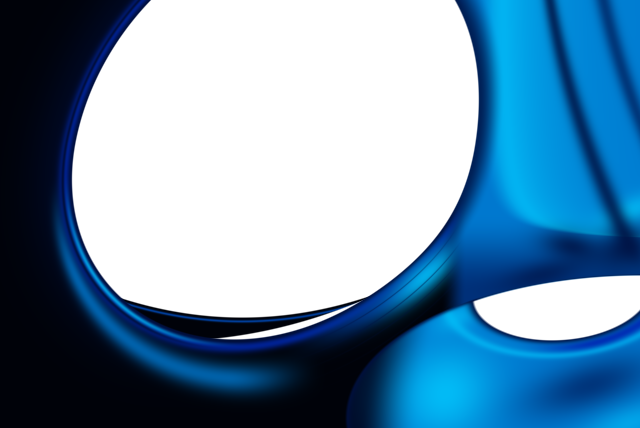
A Shadertoy shader for this background:

```glsl
// Glossy blue glass folds wrapping two white openings.

// Palette
const vec3 WHITE = vec3(1.0);
const vec3 INK   = vec3(0.0, 0.008, 0.035);
const vec3 NAVY  = vec3(0.0, 0.06, 0.25);
const vec3 ROYAL = vec3(0.0, 0.16, 0.70);
const vec3 DEEP  = vec3(0.0, 0.24, 0.60);
const vec3 AZURE = vec3(0.0, 0.47, 0.81);
const vec3 CYAN  = vec3(0.01, 0.76, 0.98);

// Layout, in units of the canvas height
const vec2 MAIN_CENTER = vec2(0.6416, 0.6729);
const float MAIN_WIDTH = 0.464;
const float MAIN_TOP = 0.508;
const float MAIN_BOTTOM = 0.466;
const float MAIN_SHEAR = 0.2025;
const vec2 FOLD_CENTER = vec2(1.5, 0.0234);
const vec2 FOLD_RADIUS = vec2(0.691, 0.336);
const vec2 SLOT_CENTER = vec2(1.3125, 0.3164);
const vec2 SLOT_RADIUS = vec2(0.207, 0.111);

float bell(float x, float width) {
    x /= width;
    return exp(-x * x);
}

// Soft rotated elliptical spot
float spot(vec2 p, vec2 center, vec2 radius, float angle) {
    float c = cos(angle), s = sin(angle);
    vec2 q = mat2(c, -s, s, c) * (p - center) / radius;
    return exp(-dot(q, q));
}

// Antialiased coverage of the region where d is negative
float fill(float d) {
    float w = 0.9 / iResolution.y;
    return 1.0 - smoothstep(-w, w, d);
}

// Main opening, normalized so that its outline has length one
vec2 mainSpace(vec2 p) {
    vec2 q = p - MAIN_CENTER;
    q.x -= MAIN_SHEAR * q.y;
    q /= vec2(MAIN_WIDTH, q.y > 0.0 ? MAIN_TOP : MAIN_BOTTOM);
    return q * (1.0 - 0.035 * spot(q, vec2(0.92, -0.38), vec2(0.4), 0.0));
}

// Dark shell on the left and below, with reflections following the rim
vec3 shell(vec2 p, float d, vec2 n) {
    float left = 1.0 - smoothstep(-0.6, 0.1, n.x);
    float low = 1.0 - smoothstep(-0.65, -0.15, n.y);
    float right = smoothstep(0.2, 0.75, n.x) * low;
    vec3 col = mix(INK, NAVY, 0.5 * left * bell(d, 0.1));
    float arc = 0.09 + 0.055 * n.x;
    float crescent = bell(d - arc, 0.36 * arc) * low * (1.0 - smoothstep(0.0, 0.4, n.x));
    col = mix(col, AZURE, 0.8 * crescent);
    col = mix(col, ROYAL, 0.8 * bell(d - 0.018, 0.013));
    col = mix(col, INK, 0.6 * left * bell(d - 0.021, 0.004));
    col = mix(col, CYAN, 0.75 * low * left * bell(d - 0.012, 0.005));
    // Bright sheet at the lower right of the rim
    col = mix(col, DEEP, right * bell(d - 0.035, 0.035));
    float sheet = spot(p, vec2(0.995, 0.355), vec2(0.1, 0.032), 0.72);
    col = mix(col, CYAN, 0.85 * sheet);
    float crease = bell(sin(105.0 * d + 3.0 * p.x), 0.22);
    col = mix(col, NAVY, 0.6 * right * crease * smoothstep(0.02, 0.04, d) * bell(d, 0.1));
    return mix(col, NAVY, 0.8 * bell(d, 0.006));
}

// Tall luminous sheet on the right
vec3 curtain(vec2 p, float d) {
    float t = 1.0 - p.y;
    vec3 col = mix(DEEP * 0.8, AZURE, smoothstep(0.32, 0.5, p.y));
    float bright = p.x - 1.14 - 0.0056 / max(p.y - 0.43, 0.004);
    col = mix(col, CYAN, smoothstep(-0.045, 0.035, bright) * exp(-max(bright, 0.0) / 0.13));
    col = mix(col, CYAN, 0.8 * spot(p, vec2(1.47, 0.505), vec2(0.08, 0.03), 0.4));
    // Two long shadows
    float shadeA = bell(p.x - 1.285 - 0.17 * t - 0.27 * t * t, 0.016 + 0.018 * t);
    float shadeB = bell(p.x - 1.41 - 0.22 * t - 0.3 * t * t, 0.02);
    col = mix(col, NAVY, 0.8 * shadeA * smoothstep(0.34, 0.46, p.y));
    col = mix(col, DEEP * 0.7, 0.85 * shadeB);
    // Folded shadows at the foot
    col = mix(col, NAVY, 0.8 * spot(p, vec2(1.335, 0.425), vec2(0.07, 0.035), -0.2));
    col = mix(col, NAVY, 0.8 * spot(p, vec2(1.46, 0.42), vec2(0.07, 0.05), 0.3));
    col = mix(col, NAVY, 0.6 * spot(p, vec2(1.27, 0.36), vec2(0.1, 0.03), 0.25));
    return mix(NAVY, col, 0.15 + 0.85 * smoothstep(0.0, 0.06, d));
}

// Rounded fold in front, lower right
vec3 frontFold(vec2 p, float depth, float slot) {
    vec3 col = mix(NAVY * 0.6, AZURE, smoothstep(0.84, 0.98, p.x - 0.15 * p.y));
    col = mix(col, CYAN, 0.9 * spot(p, vec2(1.04, 0.08), vec2(0.12, 0.11), 0.6));
    col = mix(col, CYAN, 0.6 * spot(p, vec2(1.07, 0.26), vec2(0.06, 0.03), 0.4));
    col = mix(col, DEEP * 0.75, 0.9 * spot(p, vec2(1.38, 0.1), vec2(0.15, 0.055), 0.3));
    col = mix(col, CYAN, 0.6 * spot(p, vec2(1.47, 0.01), vec2(0.12, 0.04), 0.3));
    col = mix(col, CYAN, 0.6 * bell(slot - 0.035, 0.008));
    col = mix(col, ROYAL, 0.9 * bell(slot - 0.018, 0.011) * smoothstep(1.2, 1.4, p.x));
    col = mix(col, NAVY, 0.9 * bell(slot, 0.008));
    return mix(col, NAVY, 0.8 * bell(depth, 0.005));
}

void mainImage(out vec4 fragColor, in vec2 fragCoord) {
    vec2 p = fragCoord / iResolution.y;
    vec2 q = mainSpace(p);
    float d = (length(q) - 1.0) * MAIN_BOTTOM;
    vec3 col = mix(shell(p, d, normalize(q + 1e-5)), curtain(p, d), smoothstep(1.03, 1.09, p.x));

    // Main opening, crossed at its foot by a dark blade
    float u = p.x - 0.566, v = p.x - 0.537;
    float bladeTop = 0.258 + 0.563 * u * u;
    float bladeBase = 0.213 + 0.1333 * v + 0.455 * v * v;
    vec3 blade = mix(INK, DEEP, bell(p.y - bladeTop + 0.009, 0.003));
    float bladeMask = fill(p.y - bladeTop) * fill(bladeBase - p.y);
    col = mix(col, mix(WHITE, blade, bladeMask), fill(d));

    // Front fold and its slot
    float depth = (1.0 - length((p - FOLD_CENTER) / FOLD_RADIUS)) * FOLD_RADIUS.y;
    vec2 s = p - SLOT_CENTER;
    s.y -= 0.06 * s.x;
    float slot = (length(s / SLOT_RADIUS) - 1.0) * SLOT_RADIUS.y;
    vec3 fold = mix(frontFold(p, depth, slot), WHITE, fill(slot) * fill(0.003 - depth));
    col = mix(col, fold, fill(-depth));

    fragColor = vec4(col, 1.0);
}
```
